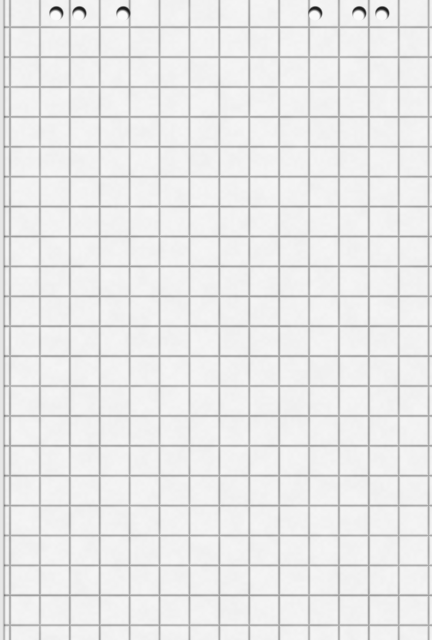
Write a WebGL 2 fragment shader that draws this pattern.

```glsl
#version 300 es
precision highp float;
// Squared flipchart paper: soft grey grid, bound left edge, mirrored punch holes.

#define CELL 0.04672                // grid pitch, in canvas heights
#define GRID_PHASE vec2(0.335, 0.495) // first line left and bottom, in cells
#define LINE_SIGMA 0.0268           // softness of a line, in cells
#define LINE_DEPTH 0.30             // darkening at a line's core
#define LINE_VARIATION 0.14         // strength change between lines
#define SHEET_EDGE 0.14             // left edge of the sheet, in cells
#define HOLE_AXIS vec2(7.335, 20.96) // mirror axis and height of the holes
#define HOLE_OFFSETS vec3(3.21, 4.68, 5.45)
#define HOLE_RADIUS 0.23
#define GRAIN 0.012

uniform vec2 u_resolution;
out vec4 fragColor;

const vec3 PAPER = vec3(0.95);
const vec3 BACKING = vec3(0.91);
const vec3 HOLE_SHADOW = vec3(0.12);
const vec3 HOLE_FLOOR = vec3(0.98);

float hash(vec2 p) {
    vec3 v = fract(p.xyx * 0.1031);
    v += dot(v, v.yzx + 33.33);
    return fract((v.x + v.y) * v.z);
}

float valueNoise(vec2 p) {
    vec2 i = floor(p), f = fract(p);
    f = f * f * (3.0 - 2.0 * f);
    return mix(mix(hash(i), hash(i + vec2(1, 0)), f.x),
               mix(hash(i + vec2(0, 1)), hash(i + vec2(1, 1)), f.x), f.y);
}

// Soft ink profile that keeps its weight when narrower than a pixel
float softLine(float dist, float pixel) {
    float sigma = max(LINE_SIGMA, 0.5 * pixel);
    return LINE_SIGMA / sigma * exp(-0.5 * dist * dist / (sigma * sigma));
}

float disc(vec2 p, float radius, float blur) {
    return 1.0 - smoothstep(-blur, blur, length(p) - radius);
}

// Ink of the nearest grid line, with strength varying per line and along it
float gridLine(float across, float along, float seed, float pixel) {
    float index = floor(across + 0.5);
    float strength = 1.0 + LINE_VARIATION * (hash(vec2(index + 20.0, seed)) - 0.5);
    strength += LINE_VARIATION * (valueNoise(vec2(along * 2.0, index + seed)) - 0.5);
    return strength * softLine(across - index, pixel);
}

void main() {
    vec2 cell = gl_FragCoord.xy / (u_resolution.y * CELL);
    float pixel = 1.0 / (u_resolution.y * CELL);

    // Paper with faint mottling
    float mottle = valueNoise(cell * 9.0) + valueNoise(cell * 2.3 + 40.0) - 1.0;
    vec3 color = PAPER + GRAIN * mottle;

    // Grid
    vec2 grid = cell - GRID_PHASE;
    float ink = max(gridLine(grid.x, cell.y, 3.0, pixel),
                    gridLine(grid.y, cell.x, 71.0, pixel));
    color -= LINE_DEPTH * ink;

    // Backing and shaded edge on the left
    float edge = cell.x - SHEET_EDGE;
    color = mix(BACKING, color, smoothstep(-pixel, pixel, edge));
    color -= 0.8 * LINE_DEPTH * softLine(edge, pixel);

    // Punch holes, shaded from above
    float side = cell.x < HOLE_AXIS.x ? -1.0 : 1.0;
    float blur = max(0.035, 0.7 * pixel);
    for (int i = 0; i < 3; i++) {
        vec2 p = cell - HOLE_AXIS - vec2(side * HOLE_OFFSETS[i], 0.0);
        float lit = disc(p - HOLE_RADIUS * vec2(-0.12, -0.42), HOLE_RADIUS * 0.88, 1.6 * blur);
        vec3 inside = mix(HOLE_SHADOW, HOLE_FLOOR, lit);
        color = mix(color, inside, disc(p, HOLE_RADIUS, blur));
    }

    fragColor = vec4(clamp(color, 0.0, 1.0), 1.0);
}
```
